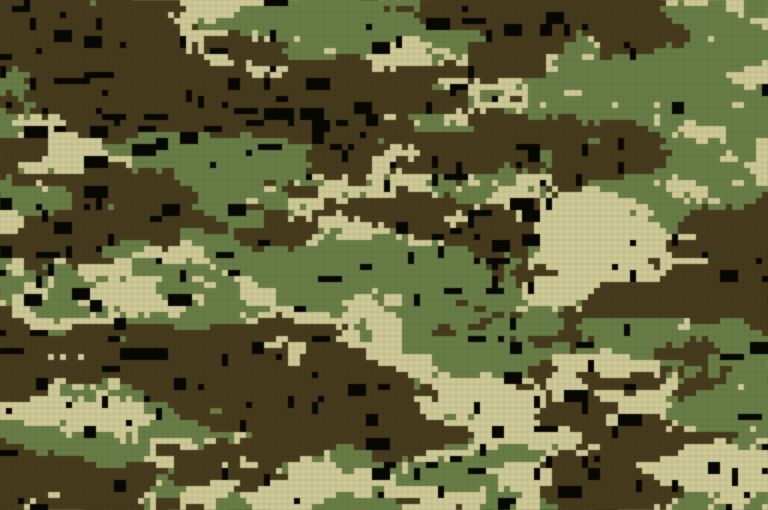
This pattern is drawn by a Shadertoy shader. Its source:

```glsl
// Woodland digital camouflage: square-cell patches of brown, green and tan with black chips.
#define ROWS 85.0          // cells along the canvas height
#define EDGE_SOFTNESS 0.17 // half width of a cell edge, in cells
#define BROWN_LEVEL 0.515  // lower means more brown
#define TAN_LEVEL 0.515    // lower means more tan
#define RAGGED 0.10        // roughness of patch borders
#define SPECKLE 0.28       // extra roughness in broken-up zones
#define CHIP_MIN 0.05      // chance of a black chip in calm zones
#define CHIP_MAX 0.60      // chance of a black chip in clusters
#define WEAVE 0.035        // strength of the cloth grid

const vec3 BROWN = vec3(0.27, 0.225, 0.11);
const vec3 GREEN = vec3(0.40, 0.48, 0.27);
const vec3 TAN   = vec3(0.79, 0.77, 0.575);
const vec3 BLACK = vec3(0.03, 0.03, 0.01);
const vec2 PATCH = vec2(22.0, 11.0); // patch size in cells
const vec2 TILE  = vec2(6.0, 4.0);   // one possible chip per tile

float hash(vec2 p) {
    return fract(sin(dot(p, vec2(127.1, 311.7))) * 43758.5453);
}

// Lattice values spread evenly over 0..1, so colour shares stay balanced
float lattice(vec2 p) {
    return fract(dot(p, vec2(0.7549, 0.5698)) + 0.7 * hash(p));
}

float valueNoise(vec2 p) {
    vec2 i = floor(p), f = fract(p);
    f = f * f * (3.0 - 2.0 * f);
    float low  = mix(lattice(i), lattice(i + vec2(1, 0)), f.x);
    float high = mix(lattice(i + vec2(0, 1)), lattice(i + vec2(1, 1)), f.x);
    return mix(low, high, f.y);
}

// Wide, flat patches with two finer layers
float patches(vec2 cell, float seed) {
    vec2 p = cell / PATCH + seed * vec2(17.3, 9.7);
    return 0.52 * valueNoise(p)
         + 0.30 * valueNoise(p * 2.3 + 31.4)
         + 0.18 * valueNoise(p * 4.9 + 57.2);
}

// Blocky disturbance from double and single cells, -0.5..0.5
float grain(vec2 cell, float seed) {
    return 0.6 * hash(floor(cell / 2.0) + seed) + 0.4 * hash(cell + seed * 3.0) - 0.5;
}

// True inside a random rectangle of cells; clustered, mostly on brown
bool blackChip(vec2 cell, float seed) {
    vec2 shifted = cell + floor(seed * vec2(3.0, 2.0));
    vec2 tile = floor(shifted / TILE);
    vec2 local = shifted - tile * TILE;
    vec2 key = tile + seed * 41.0;
    vec2 center = (tile + 0.5) * TILE;
    float cluster = 0.5 * (patches(center, 1.0) + patches(center, 4.0));
    float chance = mix(CHIP_MIN, CHIP_MAX, smoothstep(0.42, 0.65, cluster));
    float stretch = hash(key + 5.0);
    vec2 size = 1.0 + floor(vec2(4.0 * stretch * stretch, 2.0 * hash(key + 9.0)));
    vec2 corner = floor(vec2(hash(key + 13.0), hash(key + 19.0)) * (TILE - size + 1.0));
    bool inside = all(greaterThanEqual(local, corner)) && all(lessThan(local, corner + size));
    return inside && hash(key) < chance;
}

vec3 cellColor(vec2 cell) {
    if (blackChip(cell, 1.0) || blackChip(cell, 2.0)) return BLACK;
    float broken = smoothstep(0.5, 0.75, patches(cell, 3.0));
    float rough = mix(RAGGED, SPECKLE, broken);
    float brown = patches(cell, 1.0) + RAGGED * grain(cell, 7.0);
    float tan_ = patches(cell, 2.0) + rough * grain(cell, 23.0);
    if (brown > BROWN_LEVEL) return BROWN;
    return tan_ > TAN_LEVEL ? TAN : GREEN;
}

void mainImage(out vec4 fragColor, in vec2 fragCoord) {
    vec2 grid = fragCoord / iResolution.y * ROWS;

    // Blend the four nearest cells across narrow, soft borders
    vec2 base = floor(grid - 0.5);
    float soft = clamp(0.5 * ROWS / iResolution.y, EDGE_SOFTNESS, 0.5);
    vec2 blend = smoothstep(0.5 - soft, 0.5 + soft, fract(grid - 0.5));
    vec3 low  = mix(cellColor(base), cellColor(base + vec2(1, 0)), blend.x);
    vec3 high = mix(cellColor(base + vec2(0, 1)), cellColor(base + vec2(1, 1)), blend.x);
    vec3 color = mix(low, high, blend.y);

    // Faint cloth grid, darker along the cell borders
    vec2 thread = cos(6.2832 * grid);
    color *= 1.0 - WEAVE * 0.5 * (thread.x + thread.y);

    fragColor = vec4(color, 1.0);
}
```
